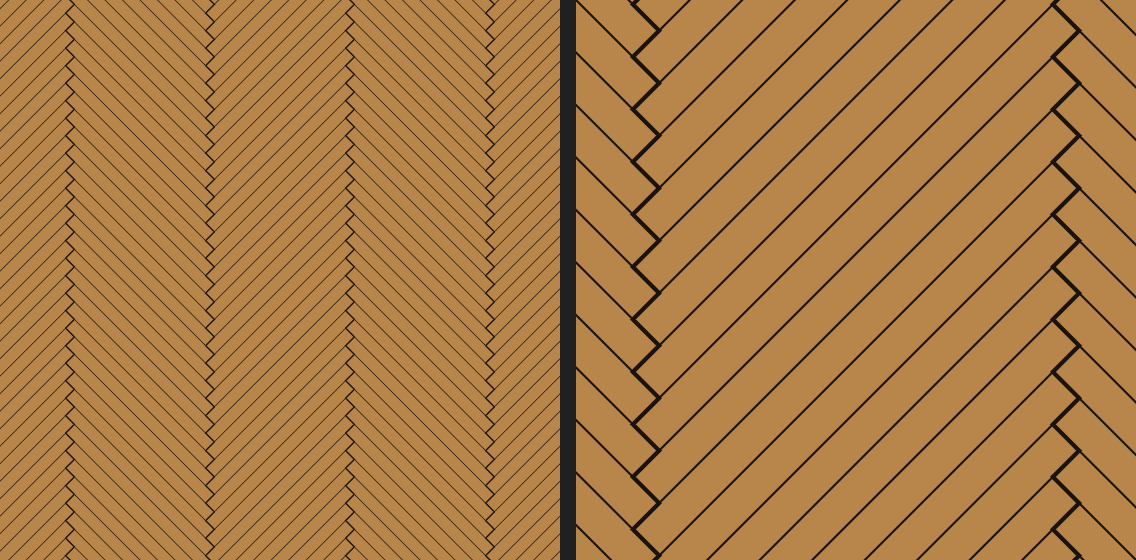
Left: the whole. Right: its middle third, enlarged.
This pattern is drawn by a WebGL 1 fragment shader. Its source:

```glsl
precision highp float;
// Herringbone plank floor: slanted boards in upright columns, joined by dark zigzag seams.

uniform vec2 u_resolution;

const float BOARDS = 32.0;        // boards up the canvas
const float COLUMN_WIDTH = 8.0;   // in board heights; four columns across
const float FIRST_SEAM = 4.0;     // in board heights from the left edge
const float JOINT_WIDTH = 0.04;   // gap between neighbouring boards
const float SEAM_WIDTH = 0.08;    // gap where two columns meet
const vec3 WOOD = vec3(0.72, 0.52, 0.29);
const vec3 GAP = vec3(0.10, 0.07, 0.05);

const float DIAGONAL = 0.70710678;

// Part of a square pixel lying below a 45 degree edge at signed distance x
float edgeCoverage(float x) {
  float t = clamp(x / DIAGONAL, -1.0, 1.0);
  return 0.5 + t - 0.5 * t * abs(t);
}

// Part of a pixel covered by a 45 degree stroke, all in pixels
float strokeCoverage(float dist, float width) {
  return edgeCoverage(dist + 0.5 * width) - edgeCoverage(dist - 0.5 * width);
}

// Distance to the nearest whole number
float toNearest(float x) {
  return abs(fract(x + 0.5) - 0.5);
}

void main() {
  vec2 p = gl_FragCoord.xy / u_resolution * BOARDS;
  float pixelsPerBoard = u_resolution.x / BOARDS;

  // Columns, bounded by a zigzag one tooth per board
  float zigzag = 0.25 - abs(fract(p.y - 0.25) - 0.5);
  float column = (p.x - FIRST_SEAM - zigzag) / COLUMN_WIDTH;
  float seamDist = toNearest(column) * COLUMN_WIDTH * DIAGONAL;

  // Board joints fall to the right in even columns and rise in odd ones
  float falling = 1.0 - mod(floor(column), 2.0);
  float across = mix(p.y - p.x + 0.5, p.y + p.x, falling);
  float jointDist = toNearest(across) * DIAGONAL;

  float joint = strokeCoverage(jointDist * pixelsPerBoard, JOINT_WIDTH * pixelsPerBoard);
  float seam = strokeCoverage(seamDist * pixelsPerBoard, SEAM_WIDTH * pixelsPerBoard);

  gl_FragColor = vec4(mix(WOOD, GAP, max(joint, seam)), 1.0);
}
```
